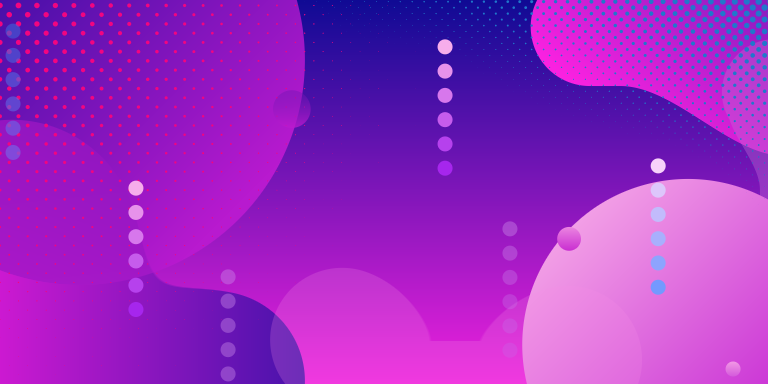
This background is drawn by a Shadertoy shader. Its source:

```glsl
float cover(float d) {
    return clamp(0.5 - d * iResolution.y, 0.0, 1.0);
}

float circle(vec2 p, vec2 center, float radius) {
    return length(p - center) - radius;
}

float smoothUnion(float a, float b, float k) {
    float h = max(k - abs(a - b), 0.0) / k;
    return min(a, b) - h * h * k * 0.25;
}

// Diagonal lattice of dots
float halftone(vec2 p, float spacing, float radius) {
    vec2 q = vec2(p.x + p.y, p.x - p.y) * 0.7071 / spacing;
    return cover(length(fract(q) - 0.5) * spacing - radius);
}

// Six discs hanging below "top", blended from the first to the last colour
void discColumn(inout vec3 col, vec2 p, vec2 top, vec4 first, vec4 last) {
    float i = clamp(round((top.y - p.y) / 0.0632), 0.0, 5.0);
    vec4 tint = mix(first, last, i / 5.0);
    float d = circle(p, top - vec2(0.0, i * 0.0632), 0.0195);
    col = mix(col, tint.rgb, tint.a * cover(d));
}

// Disc with a vertical gradient
void ball(inout vec3 col, vec2 p, vec2 center, float radius, vec4 low, vec4 high) {
    float t = clamp((p.y - center.y) / radius * 0.5 + 0.5, 0.0, 1.0);
    vec4 tint = mix(low, high, t);
    col = mix(col, tint.rgb, tint.a * cover(circle(p, center, radius)));
}

void mainImage(out vec4 fragColor, in vec2 fragCoord) {
    vec2 p = fragCoord / iResolution.y;
    vec3 col = mix(vec3(0.94, 0.13, 0.87), vec3(0.06, 0.04, 0.58), p.y);

    // Large disc, upper left
    float disc = cover(circle(p, vec2(0.208, 0.844), 0.586));
    float diagonal = clamp((p.x + 1.0 - p.y) / 1.15, 0.0, 1.0);
    col = mix(col, mix(vec3(0.28, 0.06, 0.66), vec3(0.72, 0.10, 0.81), diagonal), disc);

    // Lower left wave, translucent where it crosses the disc
    float wave = smoothUnion(circle(p, vec2(0.031, 0.357), 0.331),
                             circle(p, vec2(0.56, 0.008), 0.234), 0.26);
    wave = min(wave, max(p.x - 0.56, p.y - 0.19));
    vec3 waveColor = mix(vec3(0.80, 0.10, 0.82), vec3(0.28, 0.07, 0.67), min(p.x / 0.79, 1.0));
    col = mix(col, waveColor, cover(wave) * mix(1.0, 0.45, disc));

    // Hot pink blob, upper right
    float slope = 0.776 - 0.182 * smoothstep(1.615, 2.044, p.x);
    float blob = min(circle(p, vec2(1.536, 0.93), 0.154), max(slope - p.y, 1.536 - p.x));
    float fade = clamp(dot(p - vec2(1.5, 0.78), vec2(1.2, 1.5)), 0.0, 1.0);
    col = mix(col, mix(vec3(0.98, 0.13, 0.88), vec3(0.50, 0.11, 0.74), fade), cover(blob));

    // Translucent drop on the right edge
    float side = 1.979 - 0.086 * smoothstep(0.505, 0.727, p.y);
    float drop = min(circle(p, vec2(2.018, 0.76), 0.138), max(side - p.x, p.y - 0.76));
    col = mix(col, vec3(0.76, 0.42, 0.84), 0.38 * cover(drop));

    // Pale disc, lower right
    float shade = clamp((p.x - p.y - 0.95) / 1.05, 0.0, 1.0);
    vec3 paleColor = mix(vec3(0.97, 0.68, 0.91), vec3(0.80, 0.22, 0.84), shade);
    col = mix(col, paleColor, cover(circle(p, vec2(1.792, 0.102), 0.432)));

    // Translucent hills along the bottom
    float hills = smoothUnion(circle(p, vec2(0.891, 0.115), 0.1875),
                              circle(p, vec2(1.479, 0.0625), 0.193), 0.38);
    hills = min(hills, max(abs(p.x - 1.185) - 0.29, p.y - 0.112));
    col = mix(col, vec3(0.96, 0.55, 0.90), 0.22 * cover(hills));

    // Halftone dots shrinking away from the upper corners
    float redRadius = 0.0075 * (1.0 - length(p - vec2(0.05, 1.0)) / 0.95);
    col = mix(col, vec3(0.95, 0.02, 0.50), halftone(p, 0.034, redRadius));
    float blueRadius = 0.018 * dot(p - vec2(0.86, 1.0), vec2(0.416, 0.91));
    col = mix(col, vec3(0.12, 0.47, 0.80), halftone(p, 0.022, blueRadius));

    // Shaded balls
    ball(col, p, vec2(0.760, 0.716), 0.049, vec4(0.74, 0.10, 0.81, 0.8), vec4(0.42, 0.08, 0.70, 0.4));
    ball(col, p, vec2(1.482, 0.378), 0.031, vec4(0.79, 0.18, 0.82, 1.0), vec4(0.92, 0.52, 0.88, 1.0));
    ball(col, p, vec2(1.909, 0.039), 0.0195, vec4(0.83, 0.35, 0.86, 1.0), vec4(0.95, 0.60, 0.90, 1.0));

    // Disc columns
    vec4 blush = vec4(0.97, 0.68, 0.92, 1.0);
    vec4 violet = vec4(0.65, 0.15, 0.93, 1.0);
    vec4 mist = vec4(0.80, 0.55, 0.92, 0.4);
    discColumn(col, p, vec2(0.034, 0.919), vec4(0.25, 0.38, 0.85, 0.6), vec4(0.45, 0.42, 0.92, 0.6));
    discColumn(col, p, vec2(0.354, 0.510), blush, violet);
    discColumn(col, p, vec2(0.594, 0.279), mist, mist);
    discColumn(col, p, vec2(1.159, 0.878), blush, violet);
    discColumn(col, p, vec2(1.328, 0.404), mist, vec4(0.75, 0.45, 0.92, 0.25));
    discColumn(col, p, vec2(1.714, 0.568), vec4(0.97, 0.82, 0.98, 1.0), vec4(0.45, 0.60, 1.0, 1.0));

    fragColor = vec4(col, 1.0);
}
```
